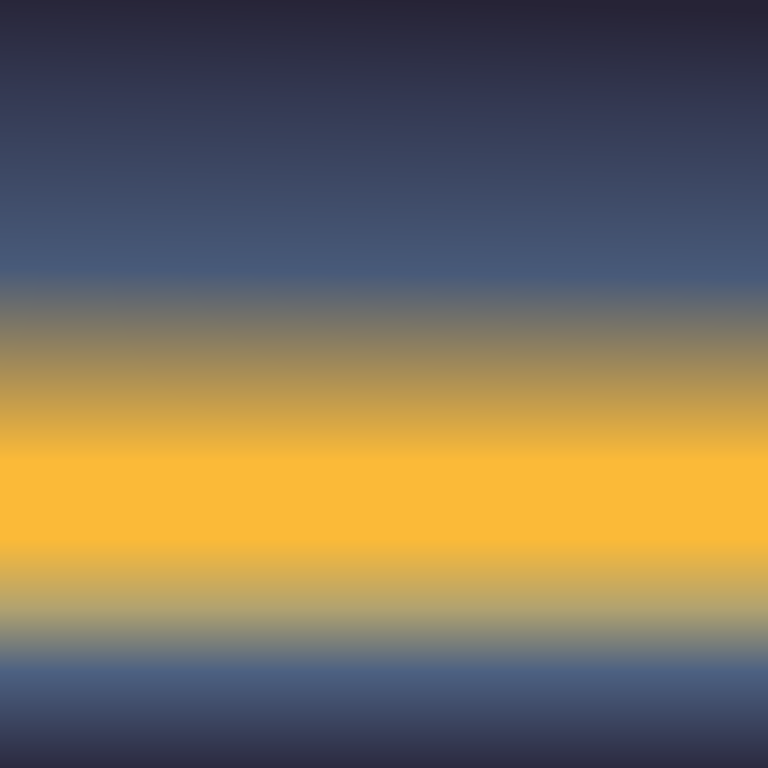
A three.js fragment shader for this background:

```glsl
// Dusk sky gradient: a golden horizon band between slate blue and dark navy.
varying vec2 vUv;

// Colours, from the lower edge to the upper edge
const vec3 LOWER_NAVY = vec3(0.170, 0.165, 0.250);
const vec3 LOWER_BLUE = vec3(0.300, 0.380, 0.510);
const vec3 HAZE       = vec3(0.690, 0.635, 0.440);
const vec3 GOLD       = vec3(0.984, 0.729, 0.220);
const vec3 UPPER_BLUE = vec3(0.282, 0.353, 0.475);
const vec3 UPPER_NAVY = vec3(0.202, 0.222, 0.322);
const vec3 NIGHT      = vec3(0.150, 0.138, 0.212);

// Heights where each colour is reached
const float LOWER_BLUE_Y  = 0.126;
const float HAZE_Y        = 0.207;
const float GOLD_BOTTOM_Y = 0.298;
const float GOLD_TOP_Y    = 0.400;
const float UPPER_BLUE_Y  = 0.644;
const float UPPER_NAVY_Y  = 0.870;

// Slant of the upper sky, growing with height
const float SKY_TILT = 0.034;

// Linear ramp from 0 at start to 1 at end
float ramp(float start, float end, float y) {
  return clamp((y - start) / (end - start), 0.0, 1.0);
}

vec3 skyColor(float y) {
  // Ground haze rising into the gold band
  vec3 color = mix(LOWER_NAVY, LOWER_BLUE, ramp(0.0, LOWER_BLUE_Y, y));
  color = mix(color, HAZE, ramp(LOWER_BLUE_Y, HAZE_Y, y));
  color = mix(color, GOLD, ramp(HAZE_Y, GOLD_BOTTOM_Y, y));

  // Gold fading through blue into night
  color = mix(color, UPPER_BLUE, ramp(GOLD_TOP_Y, UPPER_BLUE_Y, y));
  color = mix(color, UPPER_NAVY, ramp(UPPER_BLUE_Y, UPPER_NAVY_Y, y));
  return mix(color, NIGHT, ramp(UPPER_NAVY_Y, 1.0, y));
}

void main() {
  float slant = SKY_TILT * (vUv.x - 0.5) * ramp(GOLD_TOP_Y, 1.0, vUv.y);
  gl_FragColor = vec4(skyColor(vUv.y + slant), 1.0);
}
```
